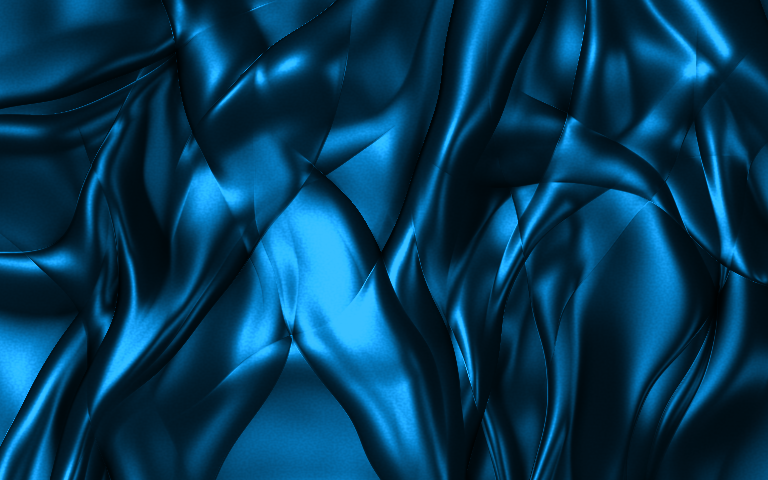
Give the GLSL for this texture, as a Shadertoy shader.

```glsl
const int FOLD_COUNT = 26;
const vec2 KEY_TILT = vec2(-0.24, 0.17);
const vec2 RIM_TILT = vec2(0.40, -0.10);
const vec3 SATIN_BLUE = vec3(0.02, 0.63, 0.99);

float hash(float n) {
    return fract(sin(n * 12.99) * 4375.85);
}

vec2 gradientAt(vec2 cell) {
    float angle = 6.2832 * fract(sin(dot(cell, vec2(127.1, 311.7))) * 4375.85);
    return vec2(cos(angle), sin(angle));
}

float gradientNoise(vec2 p) {
    vec2 cell = floor(p), f = fract(p);
    vec2 u = f * f * f * (f * (f * 6.0 - 15.0) + 10.0);
    float a = dot(gradientAt(cell), f);
    float b = dot(gradientAt(cell + vec2(1, 0)), f - vec2(1, 0));
    float c = dot(gradientAt(cell + vec2(0, 1)), f - vec2(0, 1));
    float d = dot(gradientAt(cell + vec2(1, 1)), f - vec2(1, 1));
    return mix(mix(a, b, u.x), mix(c, d, u.x), u.y);
}

vec2 noisePair(vec2 p) {
    return vec2(gradientNoise(p), gradientNoise(p + vec2(17.3, 41.9)));
}

float smoothMax(float a, float b, float k) {
    float h = max(k - abs(a - b), 0.0) / k;
    return max(a, b) + h * h * k * 0.25;
}

// One bent fold: a round overhanging lip on one side, a long slope on the other
float foldHeight(vec2 p, float angle, float bend, float halfWidth, float halfLength, float side) {
    float c = cos(angle), s = sin(angle);
    vec2 q = vec2(c * p.x + s * p.y, c * p.y - s * p.x);
    float slant = 2.0 * bend * q.x;
    float across = side * (q.y - bend * q.x * q.x) / sqrt(1.0 + slant * slant);
    float t = q.x / halfLength;
    float taper = max(1.0 - t * t, 0.0);
    float d = across / (halfWidth * mix(0.4, 1.0, taper));
    float lip = sqrt(max(1.0 - d * d, 0.0));
    float tail = max(1.0 - d * d / 6.5, 0.0);
    return 0.85 * halfWidth * taper * (d < 0.0 ? lip : tail * tail);
}

// Height of the draped cloth: scattered folds riding on broad swells
float clothHeight(vec2 p, float aspect) {
    vec2 w = p + 0.24 * noisePair(p * 1.7) + 0.035 * noisePair(p * 4.3 + 8.0);
    float height = 0.0;
    for (int i = 0; i < FOLD_COUNT; i++) {
        float id = float(i) + 1.0;
        vec2 center = vec2(fract(id * 0.618) * aspect, hash(id + 0.31));
        float angle = 1.40 + 1.5 * (hash(id + 40.7) - 0.5);
        if (i % 5 == 2) angle -= 1.1;
        float bend = 1.8 * (hash(id + 71.2) - 0.5);
        float halfWidth = mix(0.028, 0.075, hash(id + 93.4));
        float halfLength = mix(0.35, 0.75, hash(id + 123.6));
        float side = hash(id + 151.8) < 0.5 ? -1.0 : 1.0;
        float fold = foldHeight(w - center, angle, bend, halfWidth, halfLength, side);
        height = smoothMax(height, 0.5 * height + fold, 0.010);
    }
    return height + 0.15 * gradientNoise(w * 2.1 + 5.0)
                  + 0.018 * gradientNoise(w * vec2(8.0, 4.0) + 3.0);
}

// How much the surroundings rise above a point
float cavity(vec2 p, float height, float radius, float aspect) {
    float sum = 0.0;
    for (int i = 0; i < 4; i++) {
        float a = 0.6 + 1.5708 * float(i);
        sum += clothHeight(p + radius * vec2(cos(a), sin(a)), aspect);
    }
    return sum * 0.25 - height;
}

float sheen(vec2 tilt, vec2 target, float spread) {
    vec2 d = (tilt - target) * vec2(1.0, 0.7);
    return exp(-dot(d, d) / spread);
}

vec3 satinColor(float light) {
    float glow = smoothstep(0.75, 1.3, light);
    return SATIN_BLUE * min(light, 1.1) + vec3(0.20, 0.06, 0.02) * glow;
}

void mainImage(out vec4 fragColor, in vec2 fragCoord) {
    vec2 p = fragCoord / iResolution.y;
    float aspect = iResolution.x / iResolution.y;

    // Surface tilt
    float e = 0.003;
    float height = clothHeight(p, aspect);
    vec2 slope = vec2(clothHeight(p + vec2(e, 0), aspect),
                      clothHeight(p + vec2(0, e), aspect)) - height;
    vec2 tilt = normalize(vec3(-slope / e, 1.0)).xy;

    // Satin reflection, dimmed in the creases
    float light = 0.07 + 0.11 * sheen(tilt, KEY_TILT, 0.5);
    light += 0.98 * sheen(tilt, KEY_TILT, 0.055);
    light += 0.45 * sheen(tilt, RIM_TILT, 0.02);
    light *= 1.0 - 0.8 * smoothstep(0.0, 0.032, cavity(p, height, 0.05, aspect));
    light *= 1.0 + 0.6 * gradientNoise(p * 1.9 + 23.0);

    // Fine weave
    light *= 1.0 + 0.10 * gradientNoise(p * vec2(170.0, 210.0));
    fragColor = vec4(satinColor(light), 1.0);
}
```
